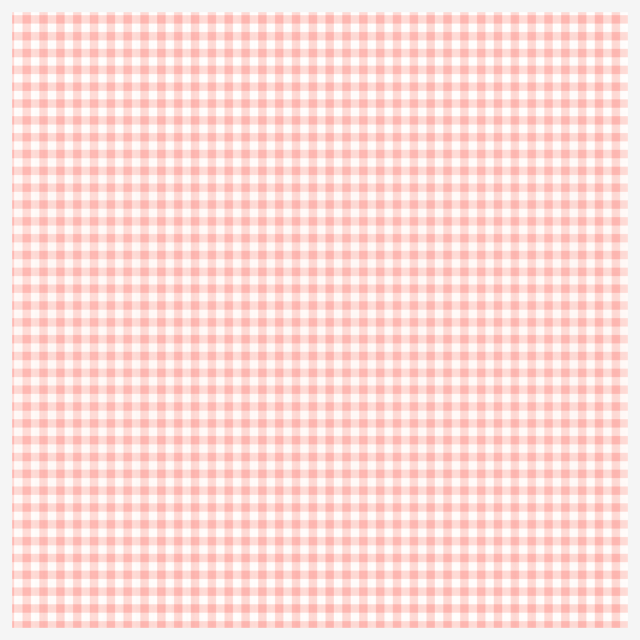
Write a Shadertoy shader that draws this pattern.

```glsl
// Pink gingham cloth on a pale grey border: two sets of soft translucent
// stripes cross, and the number of layers at a point picks the tint.
// Hashed stripe strength, fine threads and a slow fade add slight variation.

const float PERIOD = 0.0263;                    // one stripe plus one gap
const float STRIPE_SHARE = 0.5;                 // stripe width over period
const vec2  FIRST_STRIPE = vec2(0.0352, 0.0237); // from the left and the top
const float MARGIN = 0.0190;
const float SOFTNESS = 0.0012;
const float STRIPE_VARIATION = 0.05;
const float THREADS_PER_PERIOD = 8.0;
const float THREAD_CONTRAST = 0.012;
const float CREAM_AMOUNT = 0.7;

const vec3 BORDER = vec3(0.961, 0.961, 0.961);
const vec3 WHITE  = vec3(1.000, 0.992, 0.988);
const vec3 CREAM  = vec3(1.000, 0.968, 0.957);
const vec3 BLUSH  = vec3(0.995, 0.850, 0.830);
const vec3 PINK   = vec3(0.992, 0.708, 0.686);

float hash(vec2 p) {
    vec3 q = fract(vec3(p.xyx) * 0.1031);
    q += dot(q, q.yzx + 33.33);
    return fract((q.x + q.y) * q.z);
}

// Coverage of a repeating stripe along one axis, starting at "start".
float stripes(float coord, float start, float pixel, float seed) {
    float phase = (coord - start) / PERIOD;
    float nearest = floor(phase - 0.5 * STRIPE_SHARE + 0.5);
    float offset = phase - 0.5 * STRIPE_SHARE - nearest;
    float inside = (0.5 * STRIPE_SHARE - abs(offset)) * PERIOD;
    float blur = max(SOFTNESS, 0.7 * pixel);
    float strength = 1.0 - STRIPE_VARIATION * hash(vec2(nearest + 7.0, seed));
    return strength * smoothstep(-blur, blur, inside);
}

// Faint smooth tone that changes from thread to thread.
float threads(float coord, float seed) {
    float t = coord / PERIOD * THREADS_PER_PERIOD;
    float i = floor(t);
    float blend = smoothstep(0.0, 1.0, fract(t));
    return mix(hash(vec2(i, seed)), hash(vec2(i + 1.0, seed)), blend) - 0.5;
}

// Zero layers gives the ground, one gives blush, two give pink.
vec3 clothColor(float layers, vec3 ground) {
    return layers < 1.0 ? mix(ground, BLUSH, layers)
                        : mix(BLUSH, PINK, layers - 1.0);
}

void mainImage(out vec4 fragColor, in vec2 fragCoord) {
    vec2 uv = fragCoord / iResolution.xy;
    vec2 pixel = 1.0 / iResolution.xy;
    vec2 pos = vec2(uv.x, 1.0 - uv.y);

    // Woven stripes
    float layers = stripes(pos.x, FIRST_STRIPE.x, pixel.x, 1.0)
                 + stripes(pos.y, FIRST_STRIPE.y, pixel.y, 2.0);

    // The ground is creamier towards the middle height
    float middle = smoothstep(0.08, 0.40, pos.y) * smoothstep(1.05, 0.60, pos.y);
    vec3 cloth = clothColor(layers, mix(WHITE, CREAM, CREAM_AMOUNT * middle));
    cloth += THREAD_CONTRAST * (threads(pos.x, 3.0) + 0.5 * threads(pos.y, 4.0));

    // Plain border with a smoothed edge
    vec2 edge = 0.5 - MARGIN - abs(uv - 0.5);
    vec2 cover = smoothstep(-0.7 * pixel, 0.7 * pixel, edge);
    vec3 color = mix(BORDER, cloth, cover.x * cover.y);
    fragColor = vec4(clamp(color, 0.0, 1.0), 1.0);
}
```
